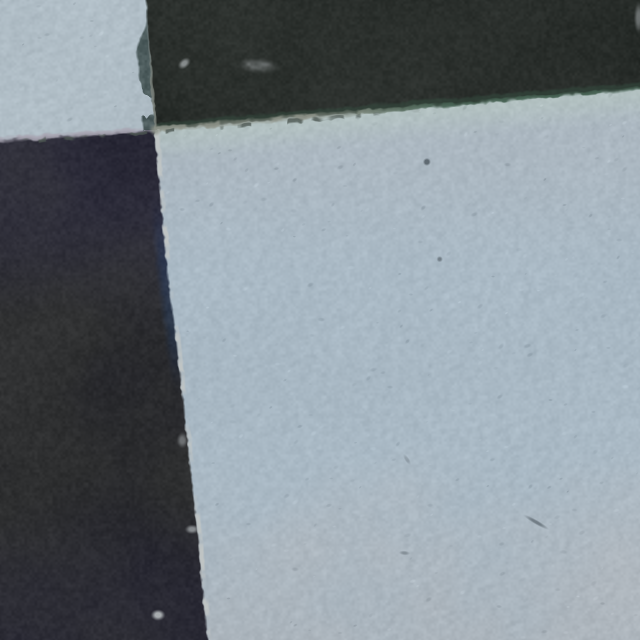
This texture is drawn by a WebGL 2 fragment shader. Its source:

```glsl
#version 300 es
precision highp float;
// Worn painted checker tiles: two pale and two dark panels meet at a crossing.
// Bent seam lines give signed distances that blend the panels; value noise
// adds mottling, broken edges and grain, and a jittered grid scatters flecks.

#define EDGE_SOFTNESS 0.0024
#define EDGE_WOBBLE 0.0036
#define GRAIN 0.026
#define MOTTLE 0.026
#define FLECK_CELLS 46.0
#define FLECK_CHANCE 0.30

uniform vec2 u_resolution;
out vec4 fragColor;

const vec3 PALE_BLUE = vec3(0.660, 0.722, 0.768);
const vec3 PALE_GREY = vec3(0.680, 0.712, 0.740);
const vec3 PALE_MINT = vec3(0.705, 0.765, 0.755);
const vec3 PALE_CORNER = vec3(0.690, 0.743, 0.777);
const vec3 DARK_BLUE = vec3(0.170, 0.168, 0.222);
const vec3 DARK_OLIVE = vec3(0.176, 0.180, 0.184);
const vec3 DARK_GREEN = vec3(0.162, 0.180, 0.168);
const vec3 MOSS = vec3(0.27, 0.38, 0.32);
const vec3 GROUT = vec3(0.56, 0.58, 0.54);

float hash(vec2 p) {
  vec3 q = fract(vec3(p.xyx) * 0.1031);
  q += dot(q, q.yzx + 33.33);
  return fract((q.x + q.y) * q.z);
}

float noise(vec2 p) {
  vec2 i = floor(p), f = fract(p);
  f = f * f * (3.0 - 2.0 * f);
  return mix(mix(hash(i), hash(i + vec2(1, 0)), f.x),
             mix(hash(i + vec2(0, 1)), hash(i + vec2(1, 1)), f.x), f.y);
}

float fbm(vec2 p) {
  float sum = 0.0, amp = 0.5;
  for (int i = 0; i < 4; i++) {
    sum += amp * noise(p);
    p = mat2(1.6, 1.2, -1.2, 1.6) * p + 7.3;
    amp *= 0.5;
  }
  return sum;
}

// Soft band of half width w around zero
float line(float d, float w) { return 1.0 - smoothstep(w * 0.4, w * 1.5, abs(d)); }

// Soft ellipse with radii r, tilted by angle
float spot(vec2 p, vec2 centre, vec2 r, float angle) {
  float c = cos(angle), s = sin(angle);
  return 1.0 - smoothstep(0.3, 1.4, length(mat2(c, -s, s, c) * (p - centre) / r));
}

// Seam paths, with y measured down from the top
float uprightSeam(float y) {
  float bulge = smoothstep(0.4, 0.6, y) * (1.0 - smoothstep(0.8, 1.0, y));
  return 0.228 + 0.065 * y + 0.032 * y * y + 0.005 * bulge;
}

float levelSeam(float x) {
  return x < 0.245 ? 0.219 - 0.070 * x : 0.2018 - 0.084 * (x - 0.245);
}

// Signed fleck amount: negative is a dark pit, positive a pale chip
float flecks(vec2 p) {
  vec2 cell = floor(p * FLECK_CELLS);
  float sum = 0.0;
  for (int k = 0; k < 9; k++) {
    vec2 id = cell + vec2(k % 3 - 1, k / 3 - 1);
    float present = step(hash(id + 11.0), FLECK_CHANCE);
    vec2 centre = (id + vec2(hash(id + 3.0), hash(id + 5.0))) / FLECK_CELLS;
    float size = mix(0.0015, 0.0038, hash(id + 17.0));
    float shade = mix(-1.0, 0.6, hash(id + 23.0));
    sum += present * shade * spot(p, centre, size * vec2(1.4, 0.8), hash(id) - 0.9);
  }
  return sum;
}

void main() {
  vec2 p = gl_FragCoord.xy / u_resolution;
  p.y = 1.0 - p.y;
  float soft = max(EDGE_SOFTNESS, 0.8 / u_resolution.y);
  float cloud = fbm(p * 5.0) - 0.47;
  float rough = noise(p * 70.0) + 0.7 * noise(p * 170.0) - 0.85;
  float grain = noise(p * 250.0) + noise(p * 140.0 + 9.0) - 1.0;

  // Distances to the two seams
  float dx = p.x - uprightSeam(p.y) + rough * EDGE_WOBBLE * 0.7;
  float dy = p.y - levelSeam(p.x) + rough * EDGE_WOBBLE;
  float right = smoothstep(-soft, soft, dx), below = smoothstep(-soft, soft, dy);
  float isRight = step(0.0, dx), isBelow = step(0.0, dy);

  // Pale panels: mint by the seam, blue in the middle, grey toward the base
  vec3 pale = mix(PALE_BLUE, PALE_GREY, smoothstep(0.72, 1.0, p.y + cloud * 0.3));
  pale = mix(pale, PALE_GREY, 0.5 * smoothstep(0.45, 0.2, p.y));
  pale = mix(pale, PALE_MINT, 0.8 * (1.0 - smoothstep(0.0, 0.06, dy)));
  vec2 slant = mat2(70, 45, -70, 110) * p;
  float emboss = noise(slant) - noise(slant + vec2(0.35, 0.5));
  float paleTexture = cloud * MOTTLE + (grain + emboss) * GRAIN + 0.07 * flecks(p);

  // Dark panels: blue at the left, olive clouds, green at the top
  float olive = smoothstep(0.33, 0.55, p.y) * (1.0 - 0.6 * smoothstep(0.75, 0.95, p.y));
  vec3 darkLeft = mix(DARK_BLUE, DARK_OLIVE, clamp(olive + cloud, 0.0, 1.0));
  darkLeft += vec3(-0.01, 0.03, 0.09) * line(dx, 0.014) * line(p.y - 0.46, 0.11);
  float darkTexture = cloud * 0.08 + grain * 0.030;

  // Join the four panels
  vec3 upper = mix(PALE_CORNER + paleTexture, DARK_GREEN + darkTexture, right);
  vec3 lower = mix(darkLeft + darkTexture, pale + paleTexture, right);
  vec3 colour = mix(upper, lower, below);

  // Level seam: pinkish grout at the left, broken tan then moss at the right
  float mossy = smoothstep(0.48, 0.72, p.x);
  float wear = smoothstep(0.25, 0.65, noise(vec2(p.x * 60.0, 4.0)));
  vec3 seamColour = mix(mix(vec3(0.66, 0.65, 0.70), GROUT, isRight), MOSS, mossy);
  colour = mix(colour, MOSS * 0.75, 0.6 * isRight * line(dy + 0.005, 0.005));
  colour = mix(colour, seamColour, mix(0.45, 0.9, wear) * line(dy, mix(0.0042, 0.003, mossy)));
  float chips = smoothstep(0.55, 0.75, noise(p * vec2(75.0, 20.0)));
  colour = mix(colour, vec3(0.30, 0.34, 0.32), 0.8 * chips * line(dy - 0.005, 0.003) * (1.0 - mossy));

  // Upright seam: jagged chips above the crossing, patchy lip below it
  float bite = smoothstep(0.2, 0.6, noise(vec2(p.y * 42.0, 2.0)) + rough * 0.3);
  bite *= 0.019 * smoothstep(0.03, 0.08, p.y);
  float chipped = (1.0 - isBelow) * (1.0 - right) * smoothstep(-soft, soft, dx + bite);
  colour = mix(colour, vec3(0.25, 0.31, 0.31) + grain * 0.07, 0.88 * chipped);
  colour = mix(colour, GROUT * 0.9, 0.65 * (1.0 - isBelow) * line(dx, 0.002) * smoothstep(0.04, 0.14, p.y));
  float lip = smoothstep(0.2, 0.8, noise(vec2(p.y * 38.0, 8.0)) + rough * 0.4);
  colour = mix(colour, vec3(0.75, 0.77, 0.77), lip * isBelow * line(dx - 0.003, 0.0038));
  colour = mix(colour, GROUT, 0.8 * spot(p, vec2(0.243, 0.203), vec2(0.008), 0.0));

  // Larger pits in the pale panel
  float pits = spot(p, vec2(0.667, 0.253), vec2(0.005), 0.0)
             + 0.6 * spot(p, vec2(0.687, 0.405), vec2(0.004), 0.0)
             + 0.6 * spot(p, vec2(0.838, 0.816), vec2(0.018, 0.003), 0.52)
             + 0.4 * spot(p, vec2(0.632, 0.864), vec2(0.007, 0.003), 0.1)
             + 0.3 * spot(p, vec2(0.636, 0.718), vec2(0.008, 0.003), 1.0);
  colour = mix(colour, vec3(0.30, 0.34, 0.37), min(pits, 0.8));

  // Paint specks on the dark panels and along the lip
  float specks = spot(p, vec2(0.247, 0.961), vec2(0.009, 0.007), 0.0)
               + 0.7 * spot(p, vec2(0.288, 0.099), vec2(0.009, 0.006), -0.7)
               + 0.35 * spot(p, vec2(0.405, 0.103), vec2(0.026, 0.010), 0.1) * (1.0 + rough)
               + 0.7 * spot(p, vec2(0.300, 0.827), vec2(0.009, 0.006), 0.0)
               + 0.5 * spot(p, vec2(0.285, 0.688), vec2(0.007, 0.010), 0.0)
               + 0.5 * spot(p, vec2(0.998, 0.028), vec2(0.006, 0.020), 0.0);
  colour = mix(colour, vec3(0.68, 0.70, 0.71), min(specks, 0.95));
  fragColor = vec4(clamp(colour, 0.0, 1.0), 1.0);
}
```
